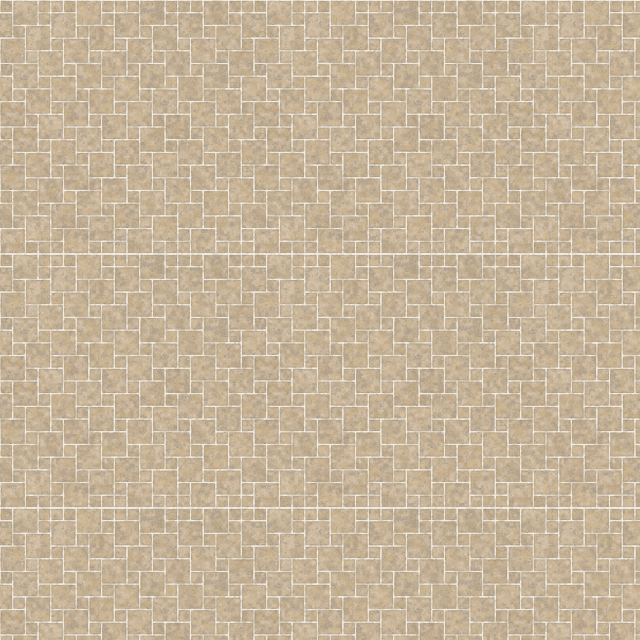
Write a Shadertoy shader that draws this texture.

```glsl
// Limestone paving: large and small square slabs in a pinwheel bond with pale worn joints.

const float UNITS = 50.4;   // small-slab widths across the canvas
const float PERIOD = 20.0;  // units before the slabs and their wear repeat

const vec3 STONE_DARK  = vec3(0.685, 0.605, 0.495);
const vec3 STONE_LIGHT = vec3(0.865, 0.795, 0.695);
const vec3 OCHRE       = vec3(0.800, 0.695, 0.520);
const vec3 GREY_VEIN   = vec3(0.660, 0.620, 0.565);
const vec3 JOINT       = vec3(0.940, 0.920, 0.880);

float hash(vec2 p) {
    vec3 q = fract(p.xyx * 0.1031);
    q += dot(q, q.yzx + 33.33);
    return fract((q.x + q.y) * q.z);
}

// Value noise that wraps after PERIOD units
float noise(vec2 p, float frequency) {
    p *= frequency;
    vec2 i = floor(p), f = fract(p);
    float wrap = PERIOD * frequency;
    vec2 a = mod(i, wrap), b = mod(i + 1.0, wrap);
    f = f * f * (3.0 - 2.0 * f);
    return mix(mix(hash(a), hash(vec2(b.x, a.y)), f.x),
               mix(hash(vec2(a.x, b.y)), hash(b), f.x), f.y);
}

float fbm(vec2 p, float frequency) {
    float sum = 0.0, weight = 0.5;
    for (int i = 0; i < 3; i++) {
        sum += weight * noise(p, frequency);
        frequency *= 2.0;
        weight *= 0.5;
    }
    return sum / 0.875;
}

float roundedBox(vec2 p, vec2 halfSize, float radius) {
    vec2 d = abs(p) - halfSize + radius;
    return length(max(d, 0.0)) + min(max(d.x, d.y), 0.0) - radius;
}

// Top-left corner (xy) and side length (z) of the slab covering a point
vec3 findSlab(vec2 p) {
    vec2 cell = floor(p);
    float kind = floor(mod(cell.y - 2.0 * (cell.x - 1.0), 5.0) + 0.5);
    if (kind == 2.0) return vec3(cell, 1.0);

    vec2 offset = vec2(kind >= 3.0, kind == 1.0 || kind == 4.0);
    vec2 corner = cell - offset;
    // Large slabs crossing the straight course line are replaced by small ones
    bool crossesCourse = mod(corner.y + 1.0, PERIOD) < 0.5;
    return crossesCourse ? vec3(cell, 1.0) : vec3(corner, 2.0);
}

vec3 stoneColor(vec2 p, vec2 slabId) {
    vec2 shifted = p + floor(PERIOD * vec2(hash(slabId + 3.0), hash(slabId + 41.0)));
    float mottle = fbm(shifted, 3.0);
    vec3 color = mix(STONE_DARK, STONE_LIGHT, mottle);
    color = mix(color, OCHRE, 0.45 * smoothstep(0.45, 0.75, fbm(shifted + 7.0, 2.0)));
    color = mix(color, GREY_VEIN, 0.65 * smoothstep(0.58, 0.78, fbm(shifted + 13.0, 4.0)));
    float grain = noise(shifted, 16.0) - 0.5;
    float tone = hash(slabId) - 0.5;
    return color + 0.05 * grain + 0.018 * tone;
}

void mainImage(out vec4 fragColor, in vec2 fragCoord) {
    float pixel = UNITS / iResolution.y;
    vec2 p = vec2(fragCoord.x, iResolution.y - fragCoord.y) * pixel;

    // Slab outline with uneven, slightly chipped edges
    vec3 slab = findSlab(p);
    float halfSide = 0.5 * slab.z;
    float chip = 0.045 * (noise(p, 6.0) - 0.5);
    float edge = roundedBox(p - slab.xy - halfSide, vec2(halfSide - 0.05), 0.08) + chip;

    // Stone with a faint shade along its rim
    vec3 stone = stoneColor(p, mod(slab.xy, PERIOD));
    stone *= 1.0 - 0.05 * smoothstep(-0.16, -0.03, edge);

    // Joint mortar, worn in places
    float blur = max(pixel, 0.05);
    float joint = clamp(0.5 + edge / blur, 0.0, 1.0);
    joint *= mix(0.65, 1.0, smoothstep(0.2, 0.6, noise(p + 5.0, 2.0)));

    // Straight, slightly wider course line at each vertical repeat
    float courseDistance = abs(p.y - PERIOD * floor(p.y / PERIOD + 0.5));
    float course = clamp(0.5 + (0.07 - chip - courseDistance) / blur, 0.0, 1.0);

    fragColor = vec4(mix(stone, JOINT, max(joint, course)), 1.0);
}
```
